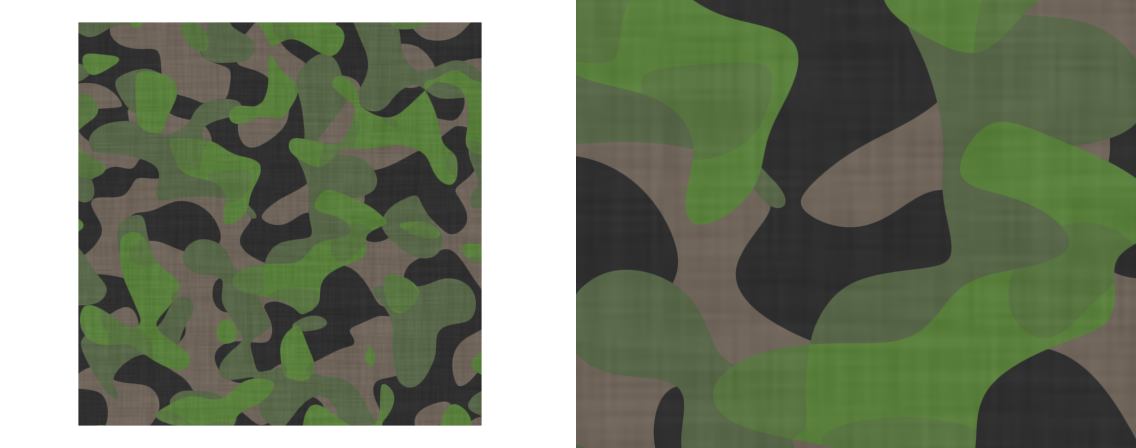
Left, the full canvas; right, a detail of the centre.
Write a Shadertoy shader that draws this pattern.

```glsl
// Woven four-colour woodland camouflage swatch, centred on a white ground.
#define BLACK  vec3(0.185, 0.185, 0.188)
#define BROWN  vec3(0.435, 0.395, 0.355)
#define OLIVE  vec3(0.345, 0.400, 0.285)
#define GREEN  vec3(0.350, 0.500, 0.235)
#define SWATCH_SIZE 0.9     // side of the swatch in canvas heights
#define FREQ_LOW  2.2       // blob waves per swatch side
#define FREQ_HIGH 7.8
#define BROWN_LEVEL 0.0     // layer thresholds in standard deviations
#define OLIVE_LEVEL 0.38
#define GREEN_LEVEL 0.66
#define VEIL_LEVEL  0.75
#define WEAVE_CONTRAST 0.085

const int WAVES = 28;
const float TAU = 6.2831853;

float hash(vec2 p) {
    return fract(sin(dot(p, vec2(127.1, 311.7))) * 43758.5453);
}

float valueNoise(vec2 p) {
    vec2 i = floor(p), f = fract(p);
    f = f * f * (3.0 - 2.0 * f);
    return mix(mix(hash(i), hash(i + vec2(1, 0)), f.x),
               mix(hash(i + vec2(0, 1)), hash(i + vec2(1, 1)), f.x), f.y);
}

// Sum of randomly phased waves: a smooth field with zero mean, unit deviation
float blobField(vec2 p, float seed) {
    float sum = 0.0;
    float turn = TAU * hash(vec2(seed, 7.3));
    for (int i = 0; i < WAVES; i++) {
        float k = float(i);
        float angle = turn + 2.39996 * k;
        float freq = mix(FREQ_LOW, FREQ_HIGH, (k + 0.5) / float(WAVES));
        float phase = hash(vec2(k + 1.0, seed));
        sum += sin(TAU * (freq * dot(p, vec2(cos(angle), sin(angle))) + phase));
    }
    return sum * sqrt(2.0 / float(WAVES));
}

// Antialiased coverage of the region where a field exceeds a level
float blobMask(vec2 p, float seed, float level) {
    float d = blobField(p, seed) - level;
    float w = max(0.75 * fwidth(d), 1e-4);
    return smoothstep(-w, w, d);
}

// Crossed threads, from fine yarn to broader slubs; roughly -0.5 to 0.5
float weave(vec2 p) {
    float weft = valueNoise(p * vec2(16.0, 210.0));
    float warp = valueNoise(p * vec2(210.0, 16.0) + 51.0);
    float weftSlub = valueNoise(p * vec2(5.0, 75.0) + 17.0);
    float warpSlub = valueNoise(p * vec2(75.0, 5.0) + 83.0);
    return 0.3 * (weft + warp) + 0.2 * (weftSlub + warpSlub) - 0.5;
}

void mainImage(out vec4 fragColor, in vec2 fragCoord) {
    // Swatch coordinates: 0 at the centre, +-0.5 at the sides
    float side = SWATCH_SIZE * iResolution.y;
    vec2 p = (fragCoord - 0.5 * iResolution.xy) / side;
    vec2 blobPos = p * vec2(0.93, 1.07);

    // Blobs painted from the base upward
    vec3 color = BLACK;
    color = mix(color, BROWN, blobMask(blobPos, 3.0, BROWN_LEVEL));
    color = mix(color, OLIVE, blobMask(blobPos, 11.0, OLIVE_LEVEL));

    // Green ink, partly dulled by a translucent olive veil
    float veil = blobMask(blobPos, 23.0, VEIL_LEVEL);
    vec3 ink = mix(GREEN, OLIVE, 0.42 * veil);
    color = mix(color, ink, blobMask(blobPos, 37.0, GREEN_LEVEL));

    // Cloth texture, weaker on dark dye
    float lightness = dot(color, vec3(0.333));
    color += WEAVE_CONTRAST * weave(p + 0.5) * mix(0.4, 1.2, lightness / 0.4);

    // Straight swatch borders, covered by pixel area
    vec2 cover = clamp((0.5 - abs(p)) * side + 0.5, 0.0, 1.0);
    fragColor = vec4(mix(vec3(1.0), color, cover.x * cover.y), 1.0);
}
```
